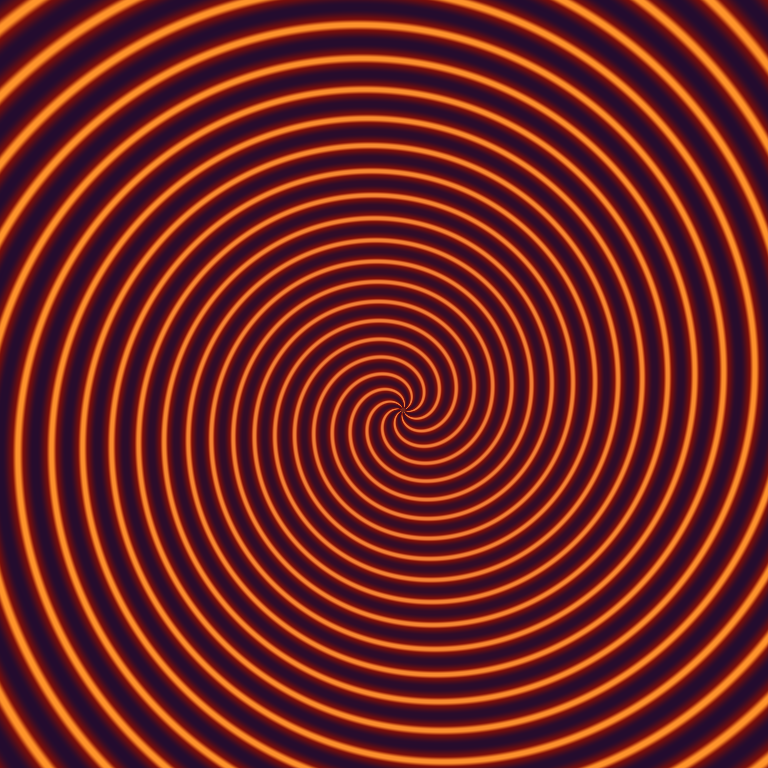
A WebGL 1 fragment shader for this background:

```glsl
precision highp float;
uniform vec2 u_resolution;

const float TAU = 6.2831853;
const float ARMS = 8.0;
const float WINDINGS = 22.0;
const float BEND = 0.531;
const float OFFSET = 0.58;
const vec2 CENTER = vec2(0.525, 0.466);

// Spiral turns, with rings spreading apart toward the outside
float spiralPhase(vec2 p, float arms, float windings, float bend) {
    return windings * atan(length(p) / bend) - arms * atan(p.y, p.x) / TAU;
}

// Length of the phase gradient: radial and angular parts
float phaseSlope(float radius, float arms, float windings, float bend) {
    float radial = windings * bend / (bend * bend + radius * radius);
    float angular = arms / (TAU * max(radius, 0.0001));
    return length(vec2(radial, angular));
}

// 0 on each line, 1 halfway between neighbours
float lineDistance(float phase) {
    return 2.0 * abs(fract(phase + 0.5) - 0.5);
}

// Dark gap, red halo and bright core
vec3 glowColor(float dist, vec3 gap, vec3 halo, vec3 core) {
    float haloAmount = 1.0 - smoothstep(0.10, 0.90, dist);
    float coreAmount = 1.0 - smoothstep(0.06, 0.34, dist);
    return mix(mix(gap, halo, haloAmount), core, coreAmount);
}

void main() {
    float unit = min(u_resolution.x, u_resolution.y);
    vec2 middle = 0.5 * u_resolution + (CENTER - 0.5) * unit;
    vec2 p = (gl_FragCoord.xy - middle) / unit;
    float radius = length(p);
    float outer = smoothstep(0.0, 0.6, radius);

    // Purple gaps and yellower lines toward the rim
    vec3 gap = mix(vec3(0.22, 0.05, 0.14), vec3(0.14, 0.045, 0.18), outer);
    vec3 halo = vec3(0.55, 0.06, 0.01);
    vec3 core = mix(vec3(0.94, 0.49, 0.23), vec3(1.0, 0.58, 0.17), outer);

    float phase = spiralPhase(p, ARMS, WINDINGS, BEND) - OFFSET;
    vec3 color = glowColor(lineDistance(phase), gap, halo, core);

    // Merge lines too fine to resolve at the hub
    float pixelPhase = phaseSlope(radius, ARMS, WINDINGS, BEND) / unit;
    vec3 average = vec3(0.46, 0.16, 0.11);
    color = mix(color, average, smoothstep(0.3, 0.8, pixelPhase));

    gl_FragColor = vec4(color, 1.0);
}
```
